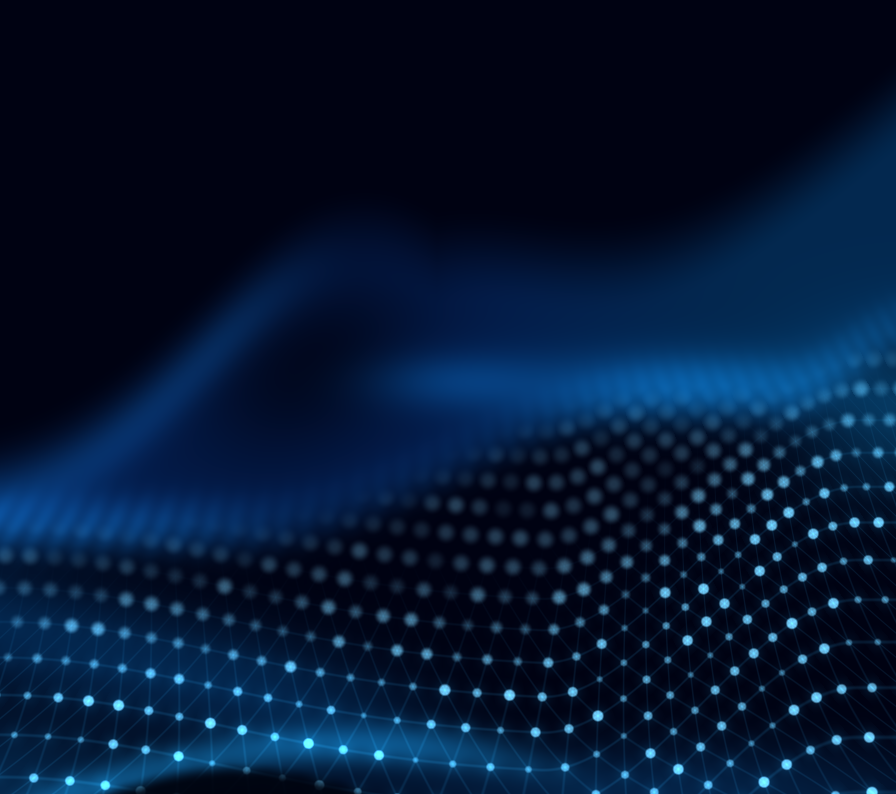
A WebGL 2 fragment shader for this background:

```glsl
#version 300 es
precision highp float;
// Deep blue waves of haze with a lit mesh of dots, blurring into the distance.
uniform vec2 u_resolution;
out vec4 outColor;

float hash(vec2 c) {
  return fract(sin(dot(c, vec2(127.1, 311.7))) * 43758.5453);
}

// Soft bell around zero; the vector form is an elliptical glow.
float bell(float d) { return exp(-d * d); }
float glow(vec2 p, vec2 centre, vec2 radius) {
  vec2 d = (p - centre) / radius;
  return exp(-dot(d, d));
}

// Outline of the distant wave.
float ridgeLine(float x) {
  return 0.4 + 0.33 * bell((x - 0.46) / 0.29) + 0.85 * max(x - 0.55, 0.0);
}

// Far edge of the dotted surface.
float farEdge(float x) {
  return 0.335 + 0.17 * smoothstep(0.3, 0.85, x) + 0.08 * smoothstep(0.98, 1.15, x);
}

// Columns and rows of the mesh, packed closer with distance.
vec2 meshCoord(vec2 p) {
  float lift = 0.1 * bell(p.x / 0.4) + 0.27 * smoothstep(0.68, 1.08, p.x);
  float v = p.y - lift;
  return vec2((p.x - 0.5) * (20.0 + 38.0 * p.y), v * (20.0 + 12.0 * v));
}

vec3 distantWaves(vec2 p, float streak) {
  float ridge = p.y - ridgeLine(p.x);
  float edge = farEdge(p.x);
  float above = smoothstep(-0.05, 0.04, p.y - edge);
  vec3 col = vec3(0.0, 0.007, 0.07);

  // Body of the wave, with a dark hollow under its peak
  float body = (1.0 - smoothstep(-0.09, 0.04, ridge)) * above;
  vec2 h = p - vec2(0.39, 0.54);
  float hollow = glow(vec2(h.x - 0.4 * h.y, h.y), vec2(0.0), vec2(0.13, 0.12));
  body *= 1.0 - 0.8 * hollow;
  col += body * mix(vec3(0.012, 0.1, 0.22), vec3(0.01, 0.15, 0.24), smoothstep(0.5, 1.0, p.x));

  // Lit left slope
  float slope = bell((ridge + 0.055) / 0.045) * (1.0 - smoothstep(0.26, 0.46, p.x));
  col += slope * above * vec3(0.015, 0.1, 0.16);

  // Middle crest and the far edge of the surface
  float middle = glow(p, vec2(0.86, 0.51), vec2(0.2, 0.045))
               + 0.65 * glow(p, vec2(0.57, 0.52), vec2(0.11, 0.035));
  col += middle * vec3(0.015, 0.18, 0.28);
  float rim = 0.28 + 0.72 * (1.0 - smoothstep(0.1, 0.45, p.x)) + 0.2 * smoothstep(0.6, 0.9, p.x);
  col += rim * streak * bell((p.y - edge) / 0.036) * vec3(0.03, 0.2, 0.32);
  return col;
}

vec3 nearHaze(vec2 p) {
  float left = 1.0 - smoothstep(0.3, 0.7, p.x);
  vec3 col = left * bell((p.y - 0.21 + 0.25 * p.x) / 0.075) * vec3(0.012, 0.14, 0.23);
  col += glow(p, vec2(1.14, 0.48), vec2(0.13, 0.1)) * vec3(0.02, 0.19, 0.27);
  col += glow(p, vec2(0.85, 0.0), vec2(0.33, 0.06)) * vec3(0.015, 0.13, 0.21);
  col += glow(p, vec2(0.0, 0.02), vec2(0.16, 0.08)) * vec3(0.015, 0.13, 0.2);
  float crest = 0.063 - 0.5 * (p.x - 0.45) * (p.x - 0.45);
  col += (1.0 - smoothstep(0.5, 0.8, p.x)) * bell((p.y - crest) / 0.026) * vec3(0.04, 0.25, 0.35);
  return col;
}

void main() {
  vec2 p = gl_FragCoord.xy / u_resolution * vec2(1.128, 1.0);
  vec2 m = meshCoord(p);
  float streak = 0.88 + 0.12 * sin(m.x * 6.2832);
  vec3 col = distantWaves(p, streak) + nearHaze(p);

  // Focus is lost with distance, later on the right
  float blur = smoothstep(0.1, 0.32, p.y - 0.25 * smoothstep(0.6, 1.1, p.x));
  float surface = 1.0 - smoothstep(-0.06, 0.02, p.y - farEdge(p.x));

  // Triangular mesh lines
  float row = floor(m.y);
  float skew = 0.5 * (m.y - 0.5);
  vec3 lines = abs(fract(vec3(m.y, m.x + skew, m.x - skew)) - 0.5);
  lines = 1.0 - smoothstep(0.0, 0.065, lines);
  float web = dot(lines, vec3(0.5, 0.4, 0.4)) * (1.0 - blur) * surface;
  col += web * vec3(0.05, 0.17, 0.22);

  // Staggered dots, kept round by undoing the mesh stretch
  vec2 cell = vec2(m.x + 0.5 * row, m.y);
  vec2 id = floor(cell);
  mat2 stretch = mat2(dFdx(m), dFdy(m));
  float d = length(inverse(stretch) * (fract(cell) - 0.5)) / u_resolution.y;
  float chance = hash(id);
  float size = mix(0.0035 + 0.0035 * chance, 0.009, blur);
  float soft = mix(0.0016, 0.007, blur);
  float dot0 = 1.0 - smoothstep(size - soft, size + soft, d);
  float strength = mix(0.35 + 0.65 * chance, 0.12 + 0.25 * chance, blur);
  float halo = 0.16 * bell(d / 0.012) * (1.0 - blur);
  col += surface * strength * (dot0 * vec3(0.42, 0.68, 0.76) + halo * vec3(0.1, 0.6, 0.8));

  // Shadow beneath the near crest
  float arch = 0.036 - 1.2 * (p.x - 0.3) * (p.x - 0.3);
  float shade = 1.0 - smoothstep(-0.018, 0.006, p.y - arch);
  col = mix(col, vec3(0.0, 0.015, 0.06), 0.92 * shade);
  outColor = vec4(min(col, 1.0), 1.0);
}
```
